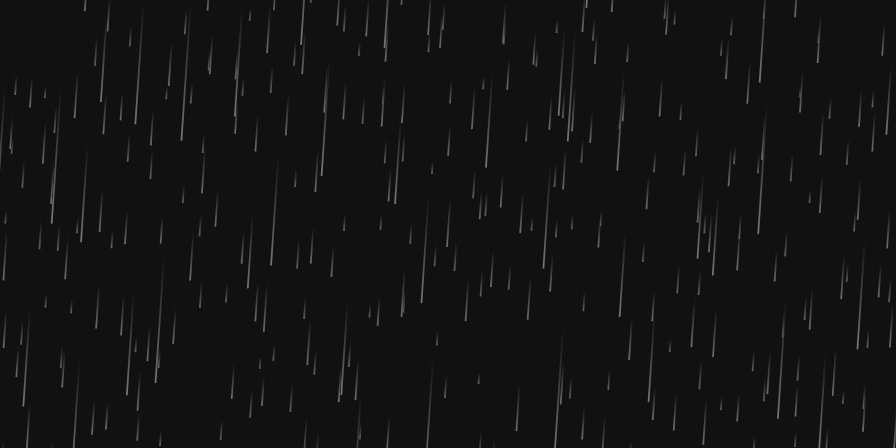
Reproduce this pattern procedurally as a WebGL 2 fragment shader.

```glsl
#version 300 es
precision highp float;

uniform vec2 u_resolution;
out vec4 fragColor;

const vec3 NIGHT = vec3(0.067);
const vec3 RAIN = vec3(1.0);
const float SLANT = 0.067;        // sideways drift per unit of height
const float STREAK_WIDTH = 0.0039;

float hash(vec2 p) {
    vec3 q = fract(p.xyx * vec3(0.1031, 0.1030, 0.0973));
    q += dot(q, q.yzx + 33.33);
    return fract((q.x + q.y) * q.z);
}

// Antialiased coverage: signed distance is positive inside
float coverage(float inside, float pixel) {
    return clamp(inside / pixel + 0.5, 0.0, 1.0);
}

// Vertical streak standing on the origin, faint at the top, bright at its tip
float streak(vec2 p, float len, float pixel) {
    float body = coverage(0.5 * STREAK_WIDTH - abs(p.x), pixel);
    float ends = coverage(p.y, pixel) * coverage(len - p.y, pixel);
    float fade = clamp(1.0 - p.y / len, 0.0, 1.0);
    return body * ends * fade;
}

// At most one streak per cell; every column is shifted by its own amount
float rainLayer(vec2 p, vec2 cell, vec2 lengths, float density, float seed, float pixel) {
    float column = floor(p.x / cell.x);
    float shifted = p.y + cell.y * hash(vec2(column, seed + 7.0));
    float row = floor(shifted / cell.y);
    vec2 id = vec2(column, row) + seed;
    vec2 local = vec2(p.x, shifted) - vec2(column, row) * cell;

    float len = mix(lengths.x, lengths.y, hash(id + 11.3));
    float margin = STREAK_WIDTH + pixel;
    vec2 room = cell - vec2(0.0, len) - 2.0 * margin;
    vec2 foot = margin + room * vec2(hash(id + 23.7), hash(id + 41.9));
    float present = step(hash(id + 67.1), density);
    return present * streak(local - foot, len, pixel);
}

void main() {
    float pixel = 1.0 / u_resolution.y;
    vec2 p = gl_FragCoord.xy * pixel;
    p.x -= SLANT * p.y;

    // Long near drops, medium drops and short far drops
    float near = 0.43 * rainLayer(p, vec2(0.11, 0.5), vec2(0.15, 0.32), 0.85, 13.0, pixel);
    float middle = 0.39 * rainLayer(p, vec2(0.07, 0.2), vec2(0.06, 0.11), 0.85, 131.0, pixel);
    float far = 0.34 * rainLayer(p, vec2(0.065, 0.19), vec2(0.025, 0.065), 0.75, 277.0, pixel);

    float light = max(near, max(middle, far));
    fragColor = vec4(mix(NIGHT, RAIN, light), 1.0);
}
```
